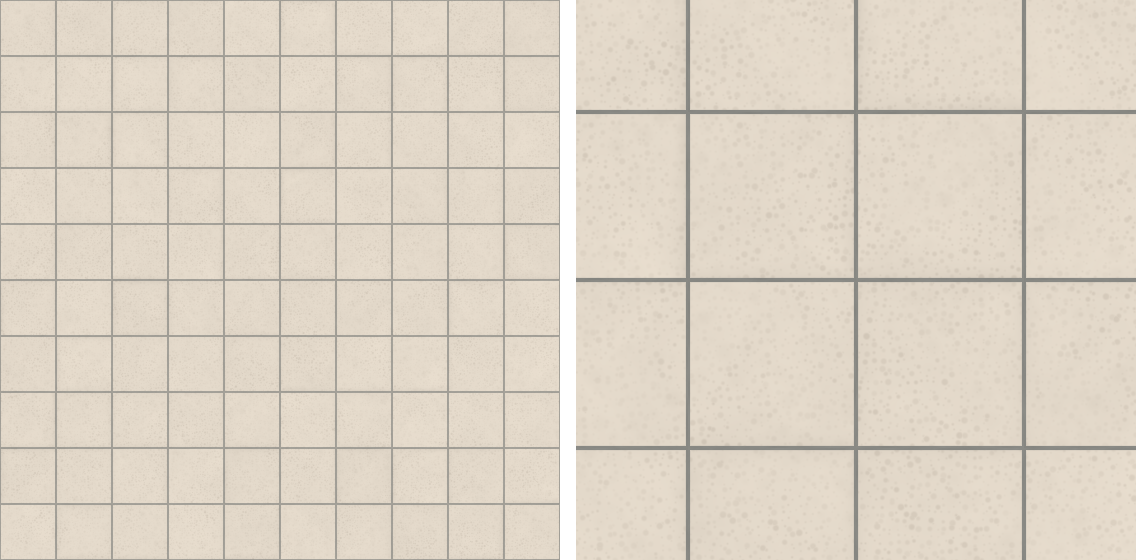
Left: the whole. Right: its middle third, enlarged.
This texture is drawn by a Shadertoy shader. Its source:

```glsl
// Ten by ten square cream stone tiles with thin grey grout.
// Cellular noise gives the fine speckle, layered sines the soft clouding,
// and a hash of each tile varies tone, cloud offset and edge grime.

const float TILES = 10.0;

vec3 hash3(vec2 p) {
    vec3 q = fract(vec3(p.xyx) * vec3(0.1031, 0.1030, 0.0973));
    q += dot(q, q.yxz + 33.33);
    return fract((q.xxy + q.yzz) * q.zyx);
}

// Warped layers of sines, roughly -1 to 1
float clouds(vec2 p) {
    float sum = 0.0, amp = 0.5;
    for (int i = 0; i < 4; i++) {
        p += 0.7 * sin(p.yx * 1.3 + float(i) * 2.1);
        sum += amp * sin(p.x + 0.4 * p.y) * cos(p.y - 0.3 * p.x);
        p = mat2(1.5, 1.1, -1.1, 1.5) * p + 4.7;
        amp *= 0.6;
    }
    return sum;
}

// Soft round flecks, one per cell, wrapping over the canvas
float flecks(vec2 uv, float cells, float soft) {
    vec2 p = uv * cells, base = floor(p);
    float cover = 0.0;
    for (int y = -1; y <= 1; y++)
    for (int x = -1; x <= 1; x++) {
        vec2 cell = base + vec2(x, y);
        vec3 rnd = hash3(mod(cell, cells) + cells);
        float radius = mix(0.08, 0.42, rnd.z * rnd.z);
        float dist = length(p - cell - 0.1 - 0.8 * rnd.xy);
        float strength = 0.4 + 0.6 * fract(rnd.z * 17.0);
        cover = max(cover, strength * (1.0 - smoothstep(radius - soft, radius + soft, dist)));
    }
    return cover;
}

void mainImage(out vec4 fragColor, in vec2 fragCoord) {
    vec2 uv = fragCoord / iResolution.xy;
    float pixel = 1.0 / min(iResolution.x, iResolution.y);
    vec2 tile = floor(uv * TILES), local = fract(uv * TILES);
    vec3 rnd = hash3(tile + 7.0), sideRnd = hash3(tile + 53.0);

    // Clouded stone with a slight tone shift per tile
    vec2 cloudPos = local * 3.2 + rnd.xy * 60.0;
    float cloud = clouds(cloudPos);
    float grain = clouds(cloudPos * 3.0 + 9.0);
    vec3 color = vec3(0.896, 0.855, 0.796);
    color *= 1.0 + 0.012 * (rnd.z - 0.5) + 0.013 * cloud + 0.005 * grain;

    // Fine speckle and fainter blotches, patchy across each tile
    float patchy = smoothstep(-0.6, 0.6, clouds(cloudPos * 0.9 + 21.0));
    float fine = flecks(uv, TILES * 22.0, 0.12 + pixel * TILES * 11.0);
    float blotch = flecks(uv, TILES * 8.0, 0.25);
    color -= vec3(0.060, 0.062, 0.062) * fine * mix(0.35, 1.0, patchy);
    color -= 0.018 * blotch * (1.0 - 0.6 * patchy);

    // Grime along the edges, uneven from side to side
    vec2 edge = 0.5 - abs(local - 0.5);
    vec2 side = mix(sideRnd.xy, sideRnd.zx, step(0.5, local));
    vec2 grime = exp(-edge / 0.045) * side * side * (0.7 + 0.5 * cloud);
    color *= 1.0 - 0.10 * max(grime.x, grime.y);

    // Grout with edges smoothed over one pixel
    float gap = min(edge.x, edge.y);
    float grout = clamp((0.0125 - gap) / (pixel * TILES) + 0.5, 0.0, 1.0);
    vec3 groutColor = vec3(0.535, 0.535, 0.515) * (1.0 + 0.04 * grain);
    fragColor = vec4(mix(color, groutColor, grout), 1.0);
}
```
